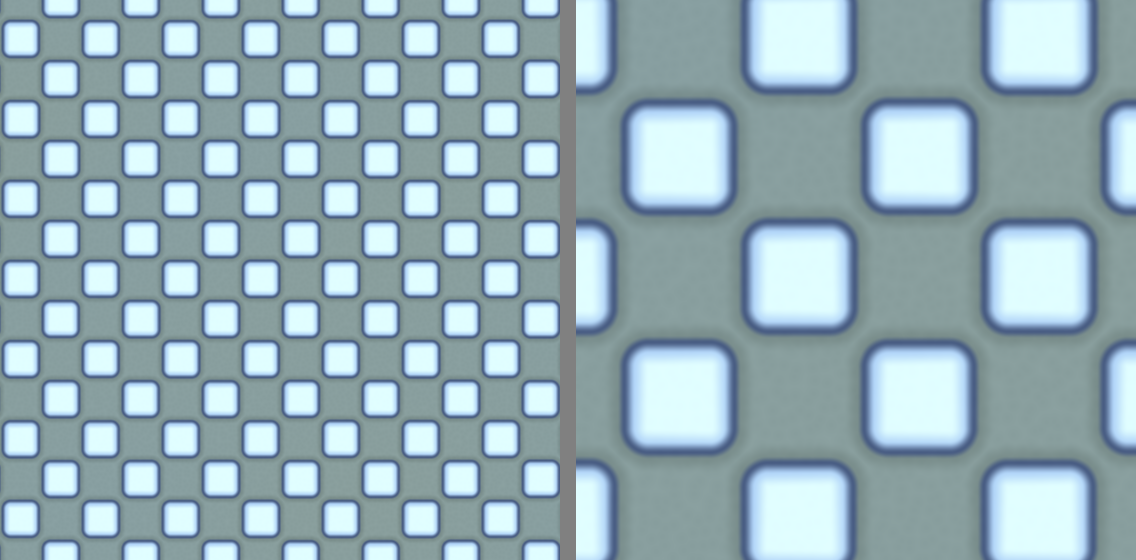
Left, the full canvas; right, a detail of the centre.
Give the GLSL for this pattern, as a WebGL 1 fragment shader.

```glsl
precision highp float;

// Staggered grid of glowing rounded windows with dark blue rims on a grey-green plate.
// A rounded-box distance to the nearest window drives a colour ramp from plate to glow;
// wrapped hashes, layered sines and cellular noise add slight unevenness.

uniform vec2 u_resolution;

#define REPEATS 7.0
#define GRID_OFFSET vec2(0.262, 0.512)
#define HALF_SIZE 0.232
#define CORNER 0.105
#define JITTER 0.006
#define GRAIN_CELLS 128.0
#define GRAIN 0.016
#define PLATE vec3(0.535, 0.622, 0.622)
#define HALO vec3(0.475, 0.555, 0.550)
#define RIM vec3(0.285, 0.365, 0.515)
#define SKY vec3(0.690, 0.830, 0.975)
#define GLOW vec3(0.880, 0.995, 1.000)

const float TAU = 6.2831853;

vec2 hash2(vec2 p) {
  vec2 q = vec2(dot(p, vec2(127.1, 311.7)), dot(p, vec2(269.5, 183.3)));
  return fract(sin(q) * 43758.55);
}

float roundedBox(vec2 p, float halfSize, float radius) {
  vec2 q = abs(p) - halfSize + radius;
  return length(max(q, 0.0)) + min(max(q.x, q.y), 0.0) - radius;
}

// Signed distance (x) and local position (yz) for one sublattice of windows.
vec3 windowLattice(vec2 p, float seed) {
  vec2 id = floor(p + 0.5);
  vec2 rnd = hash2(mod(id, REPEATS) + seed) - 0.5;
  vec2 local = p - id - rnd * JITTER;
  return vec3(roundedBox(local, HALF_SIZE + rnd.x * JITTER * 0.5, CORNER), local);
}

// Distance to the nearest feature point, wrapping after the given cell count.
float cellular(vec2 p, float cells) {
  vec2 id = floor(p);
  float nearest = 2.0;
  for (int y = -1; y <= 1; y++) {
    for (int x = -1; x <= 1; x++) {
      vec2 cell = id + vec2(float(x), float(y));
      vec2 feature = cell + hash2(mod(cell, cells));
      nearest = min(nearest, distance(p, feature));
    }
  }
  return nearest;
}

// Slow drift in tone made of whole waves across the canvas.
float drift(vec2 uv) {
  vec2 a = uv * TAU;
  return 0.6 * sin(a.x + sin(a.y)) + 0.4 * sin(2.0 * a.y - a.x + 1.3);
}

vec3 windowColour(float d, vec2 local) {
  // Plate darkens softly towards each window.
  vec3 colour = mix(HALO, PLATE, smoothstep(0.018, 0.085, d));
  // Rim fades out quickly on the plate side.
  colour = mix(RIM, colour, smoothstep(-0.004, 0.026, d));
  // Light rises from the rim through blue to the pale centre.
  float depth = -d + dot(local, vec2(0.022, -0.018));
  colour = mix(colour, SKY, smoothstep(0.002, 0.050, -d));
  return mix(colour, GLOW, smoothstep(0.030, 0.105, depth));
}

void main() {
  vec2 uv = gl_FragCoord.xy / u_resolution;
  vec2 p = uv * REPEATS - GRID_OFFSET;

  // Two interleaved lattices form the checker arrangement.
  vec3 even = windowLattice(p, 3.0);
  vec3 odd = windowLattice(p - 0.5, 31.0);
  vec3 hit = even.x < odd.x ? even : odd;
  vec3 colour = windowColour(hit.x, hit.yz);

  // Fine grain and tonal drift, strongest on the plate.
  float plate = smoothstep(-0.02, 0.03, hit.x);
  float grain = cellular(uv * GRAIN_CELLS, GRAIN_CELLS) - 0.45;
  colour += GRAIN * grain * mix(0.3, 1.0, plate);
  colour += drift(uv) * vec3(-0.003, 0.001, 0.009) * plate;

  gl_FragColor = vec4(clamp(colour, 0.0, 1.0), 1.0);
}
```
